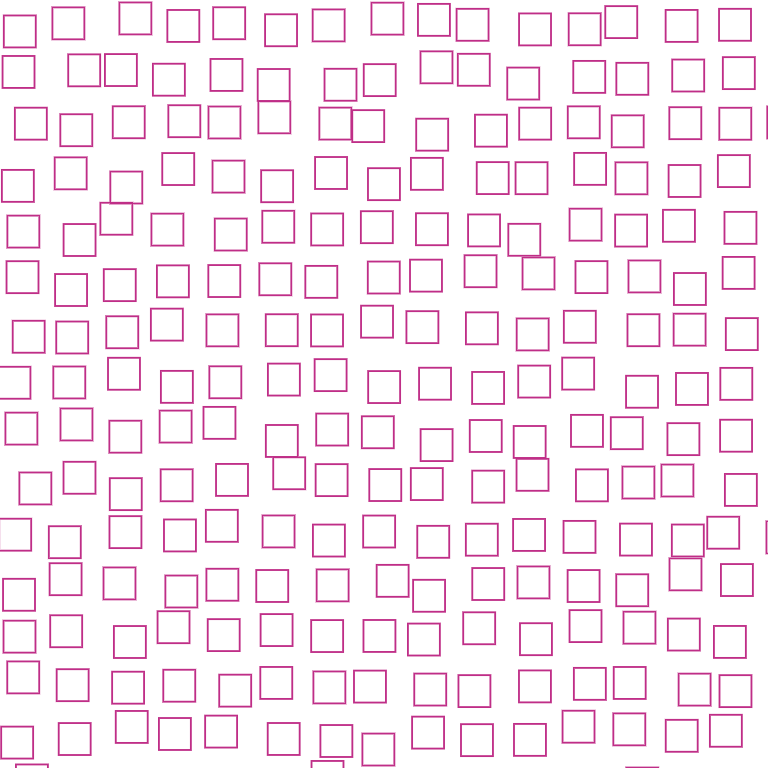
Write a WebGL 2 fragment shader that draws this pattern.

```glsl
#version 300 es
precision highp float;
// Scattered magenta square outlines on white, one jittered square per grid cell.

uniform vec2 u_resolution;
out vec4 fragColor;

const float PITCH = 0.0663;        // grid spacing
const float HALF_SIDE = 0.0208;    // centre of a square to its line
const float LINE_WIDTH = 0.0024;

vec2 hash22(vec2 p) {
  vec3 q = fract(p.xyx * vec3(0.1031, 0.1030, 0.0973));
  q += dot(q, q.yzx + 33.33);
  return fract((q.xx + q.yz) * q.zy);
}

// Two summed hashes make offsets cluster near the cell centre.
vec2 squareCentre(vec2 cell) {
  vec2 spread = hash22(cell + 37.0) + hash22(cell + 191.0) - 1.0;
  return (cell + 0.5 + 0.27 * spread) * PITCH;
}

// Distance to a sharp-cornered square outline.
float outlineDistance(vec2 p) {
  vec2 a = abs(p);
  return abs(max(a.x, a.y) - HALF_SIDE);
}

void main() {
  float pixel = 1.0 / min(u_resolution.x, u_resolution.y);
  vec2 uv = gl_FragCoord.xy * pixel - vec2(-0.003, 0.006);
  vec2 home = floor(uv / PITCH);

  // Nearest outline among the surrounding cells; overlaps stay see-through.
  float nearest = 1.0;
  for (int y = -1; y <= 1; y++) {
    for (int x = -1; x <= 1; x++) {
      vec2 centre = squareCentre(home + vec2(x, y));
      nearest = min(nearest, outlineDistance(uv - centre));
    }
  }

  // Share of the pixel covered by the line.
  float halfWidth = 0.5 * LINE_WIDTH / pixel;
  float coverage = clamp(halfWidth + 0.5 - nearest / pixel, 0.0, min(1.0, 2.0 * halfWidth));

  vec3 paper = vec3(1.0);
  vec3 magenta = vec3(0.75, 0.18, 0.53);
  fragColor = vec4(mix(paper, magenta, coverage), 1.0);
}
```
